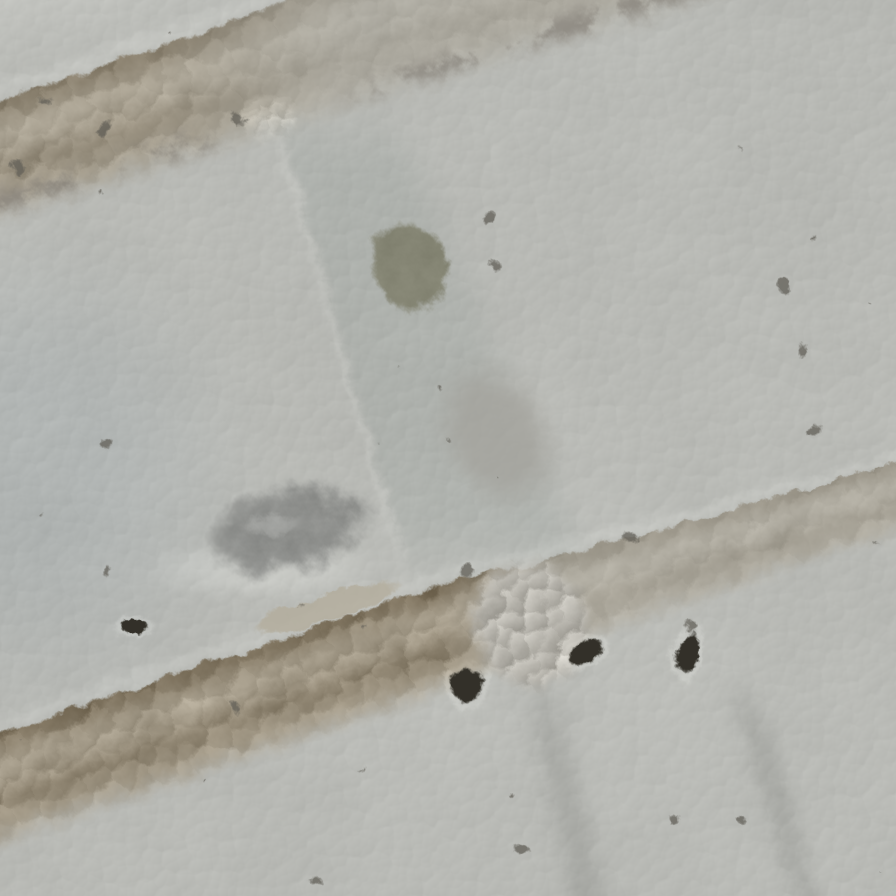
A three.js fragment shader for this texture:

```glsl
// Weathered painted brick wall: slanted mortar joints, stains, pits and a crumbled lump.
varying vec2 vUv;

vec2 hash2(vec2 p) {
  return fract(sin(vec2(dot(p, vec2(127.1, 311.7)), dot(p, vec2(269.5, 183.3)))) * 4375.85);
}

// Cellular noise: distance to the nearest seed, and a random value of that seed
vec2 cells(vec2 p) {
  vec2 base = floor(p);
  vec2 best = vec2(9.0, 0.0);
  for (int j = -1; j <= 1; j++) {
    for (int i = -1; i <= 1; i++) {
      vec2 id = base + vec2(float(i), float(j));
      float d = length(id + hash2(id) - p);
      if (d < best.x) best = vec2(d, hash2(id + 41.0).x);
    }
  }
  return best;
}

// Layered sines, about -1 to 1
float waves(vec2 p) {
  float sum = 0.0;
  float amp = 0.5;
  for (int i = 0; i < 5; i++) {
    p = mat2(1.2, 1.5, -1.5, 1.2) * p + 1.7;
    sum += amp * sin(p.x + 1.3 * sin(p.y * 0.8)) * cos(p.y + sin(p.x * 0.6));
    amp *= 0.64;
  }
  return sum;
}

// Bumps lit from the upper left
float relief(vec2 p, float scale) {
  vec2 q = p * scale;
  float a = cells(q).x;
  float b = cells(q + vec2(-0.17, 0.2)).x;
  return b * b - a * a;
}

// Tilted ellipse: 1 at the centre, 0 on the rim
float blob(vec2 p, vec2 centre, vec2 radius, float angle) {
  vec2 d = p - centre;
  float c = cos(angle);
  float s = sin(angle);
  return 1.0 - length(vec2(c * d.x + s * d.y, c * d.y - s * d.x) / radius);
}

float bump(float x, float width) {
  return exp(-x * x / (width * width));
}

// Recessed mortar between two edge heights; dark under the upper lip
vec3 joint(vec3 col, vec2 p, float top, float bottom, float strength, float mottle) {
  float t = (p.y - bottom) / (top - bottom);
  float inside = smoothstep(-0.15, 0.2, t) * (1.0 - smoothstep(0.97, 1.01, t));
  vec3 mortar = vec3(0.655, 0.62, 0.55) + 0.045 * mottle;
  mortar -= vec3(0.09, 0.095, 0.1) * bump(t - 0.36, 0.16);
  mortar -= vec3(0.17, 0.18, 0.19) * smoothstep(0.68, 1.0, t);
  mortar += 0.16 * relief(p, 48.0);
  col += 0.035 * bump(t - 1.08, 0.08);
  return mix(col, mortar, inside * strength);
}

vec3 hole(vec3 col, vec2 p, vec2 centre, vec2 radius, float angle) {
  float b = blob(p, centre, radius, angle);
  col += 0.05 * bump(b + 0.25, 0.25);
  return mix(col, vec3(0.2, 0.19, 0.16), smoothstep(-0.1, 0.22, b));
}

void main() {
  vec2 p = vUv;
  float broad = waves(p * 3.0);
  float mottle = waves(p * 17.0);
  float rough = waves(p * 42.0 + 5.0);
  vec2 q = p + 0.007 * vec2(rough, waves(p * 38.0 + 20.0));

  // Paint with broad tone shifts and fine grain
  vec3 col = vec3(0.725, 0.73, 0.712) + 0.014 * broad + 0.008 * mottle;
  col += vec3(-0.035, -0.024, -0.012) * smoothstep(0.0, 0.8, blob(p, vec2(0.03, 0.48), vec2(0.3, 0.32), 0.0));
  col += 0.045 * smoothstep(0.9, 1.02, p.y - 0.34 * p.x);
  col += 0.035 * relief(p + 0.003 * mottle, 62.0) + 0.02 * relief(p, 115.0);

  // Filled upright seam across the middle brick
  float seamLeft = q.x - 0.341 - 0.287 * (0.753 - p.y);
  float seamRight = q.x - 0.495 - 0.42 * (0.753 - p.y);
  float span = smoothstep(0.33, 0.43, p.y) * (1.0 - smoothstep(0.8, 0.9, p.y));
  float seam = smoothstep(-0.006, 0.012, seamLeft) * (1.0 - smoothstep(-0.04, 0.03, seamRight));
  col -= span * (vec3(0.038, 0.03, 0.03) * seam - 0.025 * bump(seamLeft + 0.003, 0.005));

  // Upright seam in the bottom brick
  float below = 1.0 - smoothstep(0.17, 0.27, p.y);
  col -= below * 0.065 * bump(q.x - 0.655 + 0.22 * p.y, 0.022);
  col -= below * 0.06 * bump(q.x - 0.9 + 0.31 * p.y, 0.018);

  // Upper joint, with a patchy grey lower lip
  float upperTop = 0.889 + 0.34 * p.x;
  float upperBottom = 0.762 + 0.31 * p.x;
  float fade = mix(0.85, 0.38, smoothstep(0.12, 0.42, p.x));
  col = joint(col, q, upperTop, upperBottom, fade, mottle);
  float lip = bump(q.y - upperBottom - 0.012, 0.016) * smoothstep(-0.35, 0.5, mottle + 0.5 * rough);
  float lipGap = bump(p.x - 0.34, 0.08);
  col = mix(col, vec3(0.5, 0.48, 0.45), 0.65 * lip * (1.0 - lipGap));

  // Lower joint, deep on the left and shallow on the right
  float turn = smoothstep(0.48, 0.62, p.x);
  float lowerTop = mix(0.182 + 0.338 * p.x, 0.206 + 0.277 * p.x, turn);
  float lowerBottom = mix(0.062 + 0.343 * p.x, 0.067 + 0.34 * p.x, turn);
  col = joint(col, q, lowerTop, lowerBottom, mix(1.0, 0.5, turn), mottle);

  // Stains, pale smears and a bare flake
  col += 0.055 * smoothstep(0.0, 0.7, blob(q, vec2(0.29, 0.365), vec2(0.15, 0.04), 0.02));
  col = mix(col, vec3(0.7, 0.675, 0.61), 0.8 * smoothstep(0.0, 0.2, blob(q, vec2(0.365, 0.322), vec2(0.09, 0.017), 0.3)));
  float smudge = smoothstep(0.0, 0.6, blob(q, vec2(0.555, 0.515), vec2(0.075, 0.1), 0.45));
  col = mix(col, vec3(0.635, 0.63, 0.605), 0.7 * smudge);
  float grey = blob(q, vec2(0.322, 0.41), vec2(0.105, 0.055), 0.18) + 0.22 * mottle;
  col = mix(col, vec3(0.525, 0.53, 0.52) + 0.04 * rough, 0.85 * smoothstep(0.0, 0.45, grey));
  col += 0.07 * smoothstep(0.0, 0.6, blob(q, vec2(0.305, 0.415), vec2(0.04, 0.013), 0.1));
  float olive = blob(q, vec2(0.459, 0.703), vec2(0.045, 0.056), 0.35) + 0.12 * mottle;
  col = mix(col, vec3(0.51, 0.51, 0.44) + 0.025 * rough, 0.95 * smoothstep(0.0, 0.22, olive));

  // Crumbled lumps
  float lump = smoothstep(0.0, 0.3, blob(q, vec2(0.592, 0.303), vec2(0.073, 0.082), 0.2));
  col = mix(col, vec3(0.715, 0.705, 0.675) + 0.3 * relief(q, 48.0) + 0.025 * rough, lump);
  float chip = smoothstep(0.0, 0.6, blob(q, vec2(0.3, 0.868), vec2(0.04, 0.03), 0.0));
  col += chip * (0.05 + 0.2 * relief(q, 60.0));

  // Large holes, then scattered pits
  col = hole(col, q, vec2(0.521, 0.237), vec2(0.017, 0.019), 0.0);
  col = hole(col, q, vec2(0.655, 0.273), vec2(0.02, 0.012), 0.4);
  col = hole(col, q, vec2(0.768, 0.273), vec2(0.012, 0.023), -0.2);
  col = hole(col, q, vec2(0.15, 0.301), vec2(0.016, 0.009), 0.1);
  vec2 pit = cells(q * 11.0 + 3.0);
  float pitSize = 0.085 * smoothstep(0.68, 1.0, pit.y);
  float pitMask = (1.0 - smoothstep(pitSize - 0.03, pitSize + 0.02, pit.x)) * step(0.7, pit.y);
  col = mix(col, vec3(0.38, 0.37, 0.34), 0.75 * pitMask);

  gl_FragColor = vec4(clamp(col, 0.0, 1.0), 1.0);
}
```
